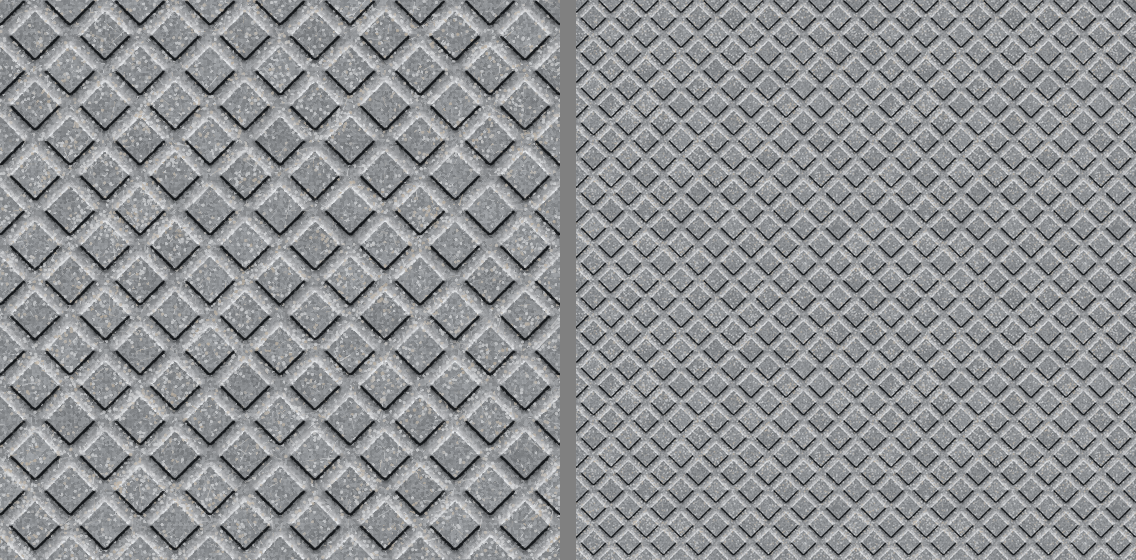
Left: one tile. Right: repeated 2 by 2.
Write a three.js fragment shader that draws this texture.

```glsl
varying vec2 vUv;

const float REPEATS = 8.0;        // plates across and down, plus a staggered set
const float HALF_SIDE = 0.24;     // in repeats, measured to a flat side
const float CORNER = 0.025;
const float RIM_WIDTH = 0.045;
const float SHADOW_WIDTH = 0.043;
const float SLOPE_WIDTH = 0.105;
const float GRAIN_CELLS = 230.0;
const float FLECK_CELLS = 170.0;
const float CLUSTER_CELLS = 44.0;
const float WEAVE_LINES = 128.0;
const float GRAIN_AMOUNT = 0.13;
const float WEAR_AMOUNT = 0.30;
const vec3 FACE = vec3(0.545, 0.557, 0.570);
const vec3 GROOVE = vec3(0.570, 0.580, 0.592);
const vec3 SLOPE = vec3(0.690, 0.695, 0.705);
const vec3 RIM = vec3(0.850, 0.858, 0.868);
const vec3 SHADE = vec3(0.310, 0.320, 0.330);
const vec3 BLACK = vec3(0.085, 0.095, 0.105);
const vec3 PALE_WEAR = vec3(0.86, 0.865, 0.87);
const vec3 TAN_WEAR = vec3(0.76, 0.70, 0.62);
const float TAU = 6.2831853;

vec2 hash2(vec2 p) {
  vec3 h = fract(p.xyx * vec3(0.1031, 0.1030, 0.0973));
  h += dot(h, h.yzx + 33.33);
  return fract((h.xx + h.yz) * h.zy);
}

// Wrapping cellular noise: distance to the nearest point, and its random value
vec2 cellular(vec2 uv, float n) {
  vec2 p = uv * n;
  vec2 nearest = vec2(9.0, 0.0);
  for (int j = -1; j <= 1; j++) {
    for (int i = -1; i <= 1; i++) {
      vec2 id = floor(p) + vec2(float(i), float(j));
      vec2 r = hash2(mod(id, n));
      float d = length(p - id - r);
      if (d < nearest.x) nearest = vec2(d, fract(r.x * 37.0 + r.y * 17.0));
    }
  }
  return nearest;
}

// Short straight strokes, one per wrapping cell
float scratches(vec2 uv, float n, float width) {
  vec2 p = uv * n;
  float ink = 0.0;
  for (int j = -1; j <= 1; j++) {
    for (int i = -1; i <= 1; i++) {
      vec2 id = floor(p) + vec2(float(i), float(j));
      vec2 r = hash2(mod(id, n) + 71.0);
      vec2 s = hash2(mod(id, n) + 137.0);
      vec2 dir = vec2(cos(s.x * TAU), sin(s.x * TAU));
      vec2 q = p - id - r;
      float reach = mix(0.15, 0.85, s.y);
      float d = length(q - dir * clamp(dot(q, dir), -reach, reach));
      float line = 1.0 - smoothstep(0.3 * width, width, d / n);
      ink = max(ink, line * fract(r.x * 19.0 + s.y * 7.0));
    }
  }
  return ink;
}

float band(float d, float inner, float outer) {
  return smoothstep(-0.012, 0.010, d) * (1.0 - smoothstep(inner, outer, d));
}

void main() {
  vec2 uv = vUv;
  vec2 grain = cellular(uv, GRAIN_CELLS);
  vec2 fleck = cellular(uv + 0.37, FLECK_CELLS);
  float cluster = cellular(uv, CLUSTER_CELLS).y;
  float patches = 0.5 + 0.25 * sin(TAU * (3.0 * uv.x + 2.0 * uv.y) + 2.0 * sin(TAU * (4.0 * uv.y - uv.x)))
                + 0.25 * sin(TAU * (7.0 * uv.y - 5.0 * uv.x) + 2.0 * sin(TAU * 6.0 * uv.x));

  // Diagonal lattice holding both sets of plates
  vec2 p = uv * REPEATS;
  vec2 lattice = vec2(p.x + p.y, p.y - p.x);
  vec2 id = floor(lattice + 0.5);
  vec2 q = (lattice - id) * 0.7071;
  vec2 plate = hash2(mod(vec2(id.x - id.y, id.x + id.y), 2.0 * REPEATS) + 11.0);

  // Rounded plate distance and how far its side faces up
  vec2 e = abs(q) - HALF_SIDE + CORNER;
  vec2 outside = max(e, 0.0);
  float d = length(outside) + min(max(e.x, e.y), 0.0) - CORNER;
  d += (grain.y - 0.5) * 0.008;
  vec2 normal = max(e.x, e.y) > 0.0 ? outside / length(outside) : (e.x > e.y ? vec2(1.0, 0.0) : vec2(0.0, 1.0));
  float up = dot(normal * sign(q), vec2(0.7071));
  float lit = smoothstep(0.0, 0.6, up);
  float unlit = smoothstep(0.0, 0.6, -up);

  // Raised face, pale upper slope and dark lower slope
  vec3 color = mix(FACE * (0.96 + 0.08 * plate.x), GROOVE, smoothstep(-0.010, 0.010, d));
  color = mix(color, SLOPE, lit * band(d, 0.05, SLOPE_WIDTH));
  color = mix(color, RIM, lit * band(d, 0.008, RIM_WIDTH) * (0.65 + 0.35 * grain.y));
  color = mix(color, SHADE, unlit * band(d, 0.025, SLOPE_WIDTH) * 0.85);
  float black = unlit * band(d, 0.023, SHADOW_WIDTH);
  color = mix(color, BLACK, black);

  // Grain and faint weave
  float weave = sin(TAU * WEAVE_LINES * uv.x) + sin(TAU * WEAVE_LINES * uv.y);
  float clean = 1.0 - 0.85 * black;
  color += ((grain.y - 0.5) * GRAIN_AMOUNT + weave * 0.010 + (patches - 0.5) * 0.025) * clean;

  // Clustered flecks and scratches
  float wear = WEAR_AMOUNT * (0.25 + 0.75 * patches + 0.5 * plate.y) * (0.3 + 1.2 * cluster);
  wear += 0.12 * lit * band(d, 0.05, SLOPE_WIDTH);
  float spots = smoothstep(1.0 - wear, 1.08 - wear, fleck.y) * (1.0 - smoothstep(0.3, 0.75, fleck.x));
  float marks = max(scratches(uv, 19.0, 0.0018), scratches(uv + 0.21, 31.0, 0.0014));
  marks *= (0.25 + 0.5 * patches) * smoothstep(0.15, 0.6, grain.y);
  float tan_share = smoothstep(0.55, 0.8, fract(fleck.y * 53.0)) * (0.4 + 0.6 * patches);
  vec3 worn = mix(PALE_WEAR, TAN_WEAR, tan_share);
  color = mix(color, worn, clamp(max(spots * 0.65, marks), 0.0, 1.0) * clean);

  gl_FragColor = vec4(clamp(color, 0.0, 1.0), 1.0);
}
```
